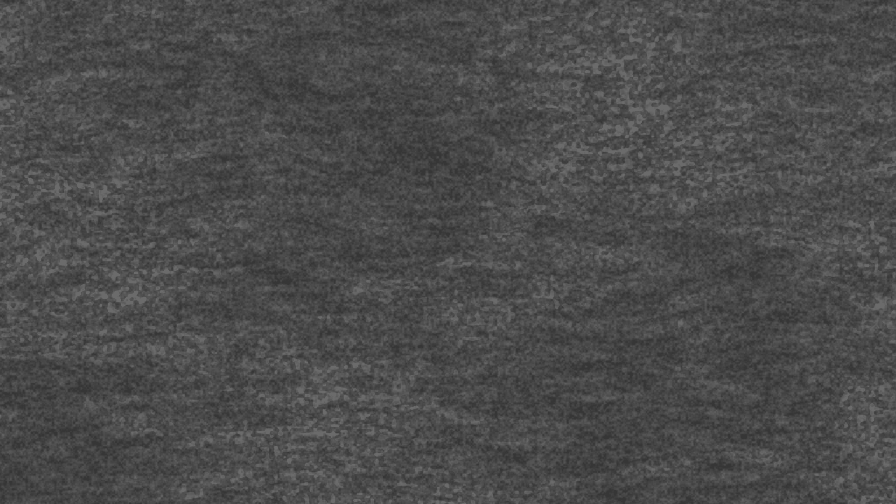
This texture is drawn by a WebGL 2 fragment shader. Its source:

```glsl
#version 300 es
precision highp float;
// Charcoal woven cloth: faint worn patches, thin wavy horizontal streaks,
// crisp pale flecks and fine thread grain, all built from
// stretched layers of value noise added around a middle grey.

uniform vec2 u_resolution;
out vec4 fragColor;

const float MID_GREY = 0.300;

// Integer hash of a lattice cell, 0..1
float hash(vec2 cell, uint seed) {
    uvec2 q = uvec2(ivec2(cell) + 4096);
    uint h = q.x * 1597334673u ^ q.y * 3812015801u ^ seed * 2654435769u;
    h = (h ^ (h >> 16)) * 2246822519u;
    h = (h ^ (h >> 13)) * 3266489917u;
    return float((h ^ (h >> 16)) >> 8) / 16777216.0;
}

// Smooth value noise centred on zero, -0.5..0.5
float noise(vec2 p, uint seed) {
    vec2 cell = floor(p);
    vec2 f = fract(p);
    f = f * f * (3.0 - 2.0 * f);
    float low = mix(hash(cell, seed), hash(cell + vec2(1, 0), seed), f.x);
    float high = mix(hash(cell + vec2(0, 1), seed), hash(cell + vec2(1, 1), seed), f.x);
    return mix(low, high, f.y) - 0.5;
}

// Octaves of noise, each finer and weaker than the last
float layered(vec2 p, int octaves, uint seed) {
    float sum = 0.0;
    float weight = 1.0;
    for (int i = 0; i < octaves; i++) {
        sum += weight * noise(p, seed + uint(i));
        p = p * 2.03 + 7.3;
        weight *= 0.6;
    }
    return sum;
}

// Gentle vertical drift that bends the horizontal streaks
vec2 bend(vec2 p) {
    float drift = 0.035 * noise(p * vec2(4.0, 5.0), 11u)
                + 0.012 * noise(p * vec2(14.0, 18.0), 12u);
    return p + vec2(0.0, drift);
}

// Tone of the cloth at a point, in units of the canvas height
float clothTone(vec2 p) {
    vec2 q = bend(p);

    // Worn patches and streaks of two lengths
    float patches = layered(p * vec2(3.4, 4.5), 2, 21u);
    float streaks = layered(q * vec2(11.0, 62.0), 2, 31u);
    float dashes = noise(q * vec2(42.0, 125.0), 41u);

    // Pale flecks gather where the cloth is worn
    float wear = clamp(0.55 + 0.9 * patches + 0.8 * streaks, 0.0, 1.2);
    float flecks = smoothstep(0.03, 0.20, noise(q * vec2(115.0, 150.0), 51u));

    // Fine thread grain
    float grain = noise(p * vec2(190.0, 205.0), 61u);
    float fuzz = hash(floor(p * 288.0), 71u) - 0.5;

    return MID_GREY
         + 0.028 * patches
         + 0.046 * streaks
         + 0.052 * dashes
         + 0.090 * (flecks * wear - 0.17)
         + 0.100 * grain
         + 0.045 * fuzz;
}

void main() {
    vec2 p = gl_FragCoord.xy / u_resolution.y;
    float tone = clamp(clothTone(p), 0.21, 0.42);
    fragColor = vec4(vec3(tone), 1.0);
}
```
